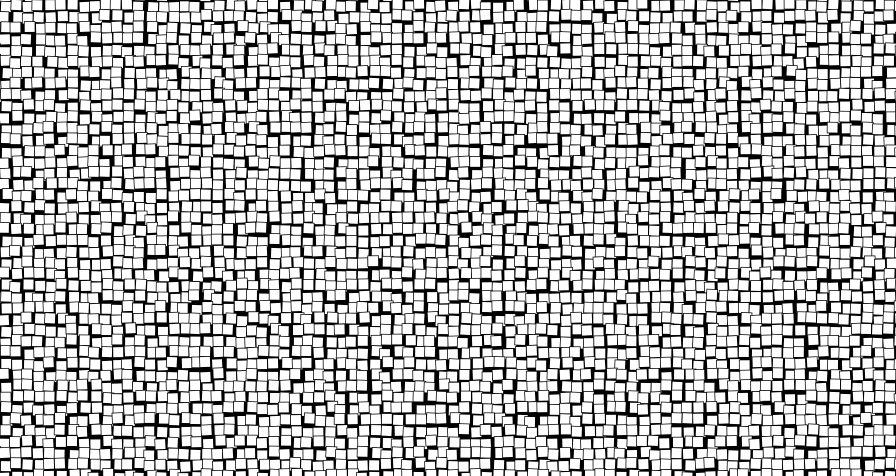
This pattern is drawn by a Shadertoy shader. Its source:

```glsl
// Loose mosaic of white square tiles with thin black outlines on black.
// Every grid cell holds one shifted, slightly turned tile; neighbouring
// tiles are painted in reading order, so later ones overlap earlier ones.

vec3 hash3(vec2 cell) {
    vec3 p = fract(cell.xyx * vec3(0.1031, 0.1030, 0.0973));
    p += dot(p, p.yxz + 33.33);
    return fract((p.xxy + p.yzz) * p.zyx);
}

// Share of a pixel covered by a square of the given half side
float squareCoverage(vec2 p, float halfSide, float pixel) {
    vec2 inside = clamp((halfSide - abs(p)) / pixel + 0.5, 0.0, 1.0);
    return inside.x * inside.y;
}

void mainImage(out vec4 fragColor, in vec2 fragCoord) {
    // Grid of 80 columns, rows counted down from the top edge
    float pixel = 80.0 / iResolution.x;
    vec2 p = vec2(fragCoord.x, iResolution.y - fragCoord.y) * pixel;
    vec2 home = floor(p);

    float shade = 0.0;
    for (int row = -1; row <= 1; row++) {
        for (int column = -1; column <= 1; column++) {
            vec2 cell = home + vec2(column, row);
            vec3 random = hash3(cell + 17.0) - 0.5;

            // Shift the tile off its cell centre and tilt it a little
            vec2 local = p - cell - 0.5 - 0.38 * random.xy;
            float angle = 0.11 * random.z;
            float c = cos(angle), s = sin(angle);
            local = mat2(c, -s, s, c) * local;

            // Black outline first, white face on top
            shade *= 1.0 - squareCoverage(local, 0.512, pixel);
            shade = mix(shade, 1.0, squareCoverage(local, 0.445, pixel));
        }
    }
    fragColor = vec4(vec3(shade), 1.0);
}
```
